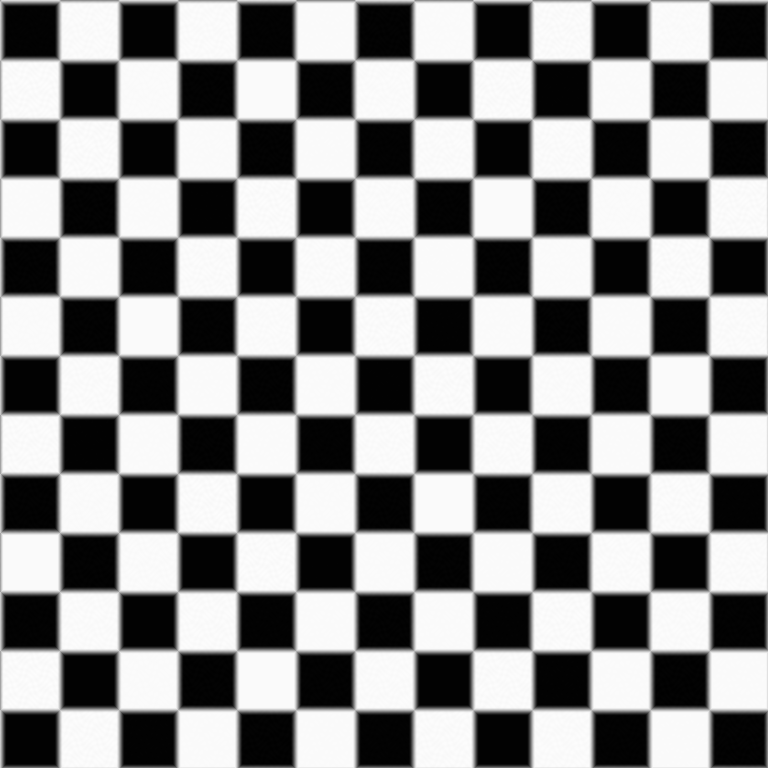
A WebGL 1 fragment shader for this pattern:

```glsl
precision highp float;
// Soft-edged black and white checkerboard, 13 by 13 cells, with faint mottling.

uniform vec2 u_resolution;

// Distance to the nearest cell edge, in cells: positive in white, negative in black.
float checkerDistance(vec2 p) {
  vec2 toEdge = 0.5 - abs(fract(p) - 0.5);
  float parity = mod(floor(p.x) + floor(p.y), 2.0);
  return min(toEdge.x, toEdge.y) * (parity < 0.5 ? -1.0 : 1.0);
}

// Layered sines whose strength drifts from cell to cell.
float mottling(vec2 p) {
  vec2 cell = floor(p);
  float strength = 0.5 + 0.5 * sin(cell.x * 2.3 + 1.7 * sin(cell.y * 1.9));
  float ripple = sin(p.x * 37.0 + 2.0 * sin(p.y * 13.0))
               * sin(p.y * 41.0 + 2.0 * sin(p.x * 17.0));
  return strength * ripple;
}

void main() {
  vec2 uv = gl_FragCoord.xy / u_resolution;

  // Cells count from the top left, with a sliver of the next cells at the border.
  vec2 p = vec2(uv.x, 1.0 - uv.y) * 13.004 - vec2(0.017, 0.025);

  // The blur reaches further into black than into white.
  float white = smoothstep(-0.098, 0.051, checkerDistance(p));
  float shade = mix(0.008, 0.982, white);
  shade += mottling(p) * mix(0.006, 0.009, white);

  gl_FragColor = vec4(vec3(clamp(shade, 0.0, 1.0)), 1.0);
}
```
